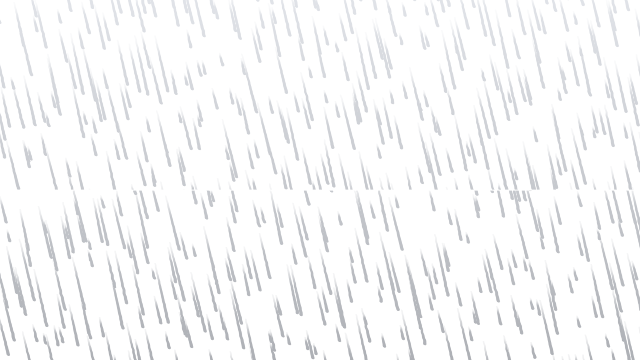
A WebGL 1 fragment shader for this pattern:

```glsl
precision highp float;
// Slanting grey rain on white. Sheared space is split into columns of cells,
// each holding one tapered drop with a round head and a fading, wavy tail.
// Several layers overlap; two bands of rain meet at a horizontal seam.

uniform vec2 u_resolution;

#define LAYERS 3
#define CELL vec2(0.055, 0.2)
#define SLANT 0.23
#define SLANT_JITTER 0.05
#define LENGTH_RANGE vec2(0.026, 0.168)
#define HEAD_RADIUS 0.0045
#define TAIL_RADIUS 0.0022
#define WOBBLE 0.0022
#define SEAM_HEIGHT 0.472
#define INK_LOW vec3(0.68, 0.69, 0.71)
#define INK_HIGH vec3(0.88, 0.89, 0.91)

float hash(vec2 p) {
    vec3 q = fract(vec3(p.xyx) * 0.1031);
    q += dot(q, q.yzx + 33.33);
    return fract((q.x + q.y) * q.z);
}

// One-dimensional gradient noise, with a separate curve for each seed.
float gradientNoise(float x, float seed) {
    float i = floor(x);
    float f = x - i;
    float left = (hash(vec2(i, seed)) * 2.0 - 1.0) * f;
    float right = (hash(vec2(i + 1.0, seed)) * 2.0 - 1.0) * (f - 1.0);
    return mix(left, right, f * f * (3.0 - 2.0 * f));
}

// Opacity of the single drop in the cell that contains p.
float rainLayer(vec2 p, float seed, float pixel) {
    vec2 q = vec2(p.x + SLANT * p.y, p.y);
    q.x += hash(vec2(seed, 7.0)) * CELL.x;
    float column = floor(q.x / CELL.x);
    q.y += hash(vec2(column, seed)) * CELL.y;
    float row = floor(q.y / CELL.y);
    vec2 local = q - vec2(column, row) * CELL;

    // Random traits of this drop
    vec2 id = vec2(column + seed * 3.7, row + seed * 11.3);
    float pick = hash(id + 17.1);
    float len = mix(LENGTH_RANGE.x, LENGTH_RANGE.y, pow(pick, 1.4));
    float margin = HEAD_RADIUS + 0.001;
    vec2 head;
    head.x = CELL.x * mix(0.22, 0.78, hash(id + 41.7));
    head.y = mix(margin, CELL.y - len - margin, hash(id + 73.9));
    float lean = (hash(id + 97.3) - 0.5) * SLANT_JITTER;

    // Tapered capsule running from the head up to the tail
    float rise = local.y - head.y;
    float along = clamp(rise / len, 0.0, 1.0);
    float side = local.x - head.x - lean * rise;
    side += WOBBLE * gradientNoise(local.y * 90.0, hash(id) * 50.0);
    float radius = mix(HEAD_RADIUS, TAIL_RADIUS, along);
    float dist = length(vec2(side * 0.97, rise - along * len)) - radius;
    float body = 1.0 - smoothstep(-0.6 * pixel, 0.6 * pixel, dist);
    return body * (1.0 - 0.85 * smoothstep(0.55, 1.0, along));
}

void main() {
    float pixel = 1.0 / u_resolution.y;
    vec2 p = gl_FragCoord.xy * pixel;

    // The rain differs above and below the seam
    float band = step(SEAM_HEIGHT, p.y);
    float cover = 0.0;
    for (int i = 0; i < LAYERS; i++) {
        float seed = float(i) * 13.0 + band * 59.0 + 5.0;
        cover = max(cover, rainLayer(p, seed, pixel));
    }
    cover *= smoothstep(0.0, pixel, abs(p.y - SEAM_HEIGHT));

    // Ink pales towards the top
    vec3 ink = mix(INK_LOW, INK_HIGH, clamp(p.y, 0.0, 1.0));
    gl_FragColor = vec4(mix(vec3(1.0), ink, cover), 1.0);
}
```
